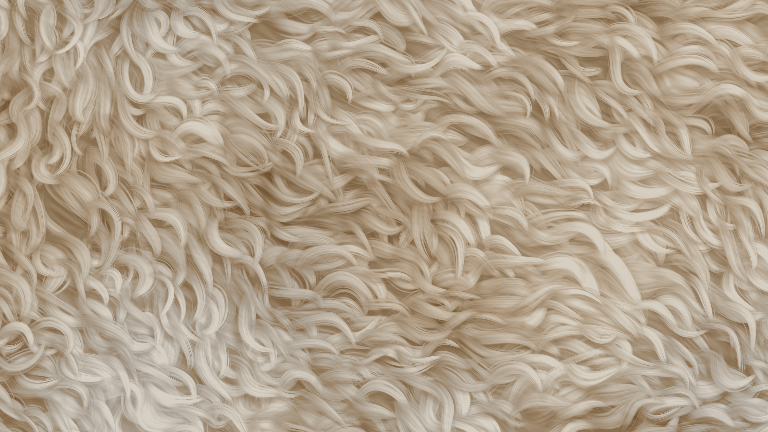
Reproduce this texture procedurally as a Shadertoy shader.

```glsl
// Curly cream fleece: layers of jittered cells each hold one broad tapered lock
// of hair bent along a circular arc. Locks carry fine strands, frayed edges and
// soft shadows; their tone is summed first and then mapped to wool colours.

const vec3 SHADOW = vec3(0.43, 0.315, 0.18);
const vec3 TAN    = vec3(0.67, 0.585, 0.48);
const vec3 CREAM  = vec3(0.84, 0.81, 0.755);
const vec3 COOL_TINT = vec3(1.035, 1.0, 0.945);

const int   LAYERS = 6;
const float CELL = 0.1;           // grid spacing, in canvas heights
const float JITTER = 0.7;
const float LOCK_LENGTH = 0.092;  // half length of a lock
const float LOCK_WIDTH = 0.033;   // half width of a lock
const float WARP = 0.034;         // waviness shared by all locks
const float STRAND_CONTRAST = 0.42;
const float SHADOW_DEPTH = 0.26;
const float PATCH_CONTRAST = 0.34;  // broad light and dark areas
const float CLUMP_CONTRAST = 0.22;  // groups of a few locks

vec3 hash3(vec2 p) {
    vec3 q = fract(p.xyx * vec3(0.1031, 0.1030, 0.0973));
    q += dot(q, q.yxz + 33.33);
    return fract((q.xxy + q.yzz) * q.zyx);
}

float noise(vec2 p) {
    vec2 i = floor(p), f = fract(p);
    f = f * f * (3.0 - 2.0 * f);
    return mix(mix(hash3(i).x, hash3(i + vec2(1, 0)).x, f.x),
               mix(hash3(i + vec2(0, 1)).x, hash3(i + vec2(1, 1)).x, f.x), f.y);
}

vec2 rotate(vec2 p, float a) {
    float c = cos(a), s = sin(a);
    return vec2(c * p.x + s * p.y, c * p.y - s * p.x);
}

// Combing direction: steep at the left, nearly level at the right.
float combAngle(vec2 p) {
    return mix(-0.95, -0.4, smoothstep(0.2, 1.0, p.x))
         + 1.7 * (noise(p * 4.0 + 7.0) - 0.5);
}

// Lays one lock over the tone gathered so far.
float addLock(float tone, vec2 p, vec2 root, vec2 id, float layer) {
    vec3 h = hash3(id + 3.7), k = hash3(id + 61.3);
    float size = mix(0.65, 1.1, h.x);
    float len = LOCK_LENGTH * size;
    float curl = mix(1.4, 0.95, smoothstep(0.3, 1.1, root.x)) * mix(0.5, 1.1, h.y);
    float radius = len / curl;
    float side = 0.6 * h.z + 0.4 * noise(root * 6.0 + 5.0) > 0.4 ? 1.0 : -1.0;

    // Coordinates along and across the arc
    vec2 q = rotate(p - root, combAngle(root) + 0.8 * (k.x - 0.5));
    q.y *= side;
    vec2 d = q + vec2(0.0, radius);
    float s = 0.5 + 0.5 * atan(d.x, d.y) * radius / len;
    if (s <= 0.01 || s >= 0.99) return tone;
    float across = length(d) - radius - 0.09 * len * sin(6.0 * s + 6.3 * k.y);

    float taper = 2.0 * sqrt(s) * pow(1.0 - s, 0.75);
    float width = LOCK_WIDTH * size * mix(1.15, 0.75, layer) * mix(0.65, 1.2, k.z);
    float v = across / (width * taper + 0.001);
    if (abs(v) > 2.0) return tone;

    // Soft shadow on the hair beneath
    float ends = smoothstep(0.0, 0.3, s) * smoothstep(1.0, 0.8, s);
    float shade = smoothstep(1.6, 0.5, abs(v + 0.35 * side)) * ends;
    tone *= 1.0 - SHADOW_DEPTH * shade;

    // Strands converge towards the tip
    vec2 seed = 37.0 * h.xy;
    float strand = 0.55 * noise(vec2(v * 3.0, s * 1.8) + seed)
                 + 0.45 * noise(vec2(v * 9.0, s * 2.5) + seed.yx);
    float edge = 1.0 - abs(v) + 1.5 * (strand - 0.5);
    float cover = smoothstep(0.0, 0.6, edge) * smoothstep(0.0, 0.3, s)
                * smoothstep(1.0, 0.85, s);

    float body = max(1.0 - v * v, 0.0) * smoothstep(0.05, 0.6, s)
               * mix(1.0, 0.75, smoothstep(0.7, 1.0, s));
    float lock = 0.42 + 0.42 * body + 0.10 * clamp(v * side, -1.0, 1.0)
               + STRAND_CONTRAST * (strand - 0.5) * smoothstep(0.1, 0.6, taper)
               + 0.2 * (k.y - 0.5);
    return mix(tone, lock, cover * 0.92);
}

void mainImage(out vec4 fragColor, in vec2 fragCoord) {
    vec2 uv = fragCoord / iResolution.y;
    vec2 p = uv + WARP * (vec2(noise(uv * 9.0), noise(uv * 9.0 + 40.0)) - 0.5);

    // Dark undercoat
    vec2 flow = rotate(p, -0.5);
    float tone = 0.2 + 0.25 * noise(flow * vec2(18.0, 110.0));

    // Locks, lower rows first so that upper ones overlap them
    for (int n = 0; n < LAYERS; n++) {
        float layer = float(n) / float(LAYERS - 1);
        vec2 shift = vec2(0.37, 0.61) * float(n);
        vec2 cell = floor(p / CELL + shift);
        for (int j = -1; j <= 1; j++)
        for (int i = -1; i <= 1; i++) {
            vec2 c = cell + vec2(i, j);
            vec2 id = c + 83.0 * float(n) + 100.0;
            vec2 root = (c + 0.5 + JITTER * (hash3(id).xy - 0.5) - shift) * CELL;
            tone = addLock(tone, p, root, id, layer);
        }
    }

    // Broad patches: a deep hollow at the left, pale and warm areas elsewhere
    vec2 hollow = rotate(uv - vec2(0.5, 0.46), -0.45) / vec2(0.5, 0.2);
    tone -= 0.2 * exp(-dot(hollow, hollow));
    tone += PATCH_CONTRAST * (noise(uv * 2.8 + 11.0) - 0.5);
    tone += CLUMP_CONTRAST * (noise(rotate(p, -0.4) * vec2(6.0, 10.0) + 31.0) - 0.5);
    tone += 0.05 * smoothstep(0.6, 0.95, uv.y) * smoothstep(1.3, 0.5, uv.x) + 0.075;
    tone += 0.07 * (noise(flow * vec2(45.0, 210.0)) - 0.5);
    tone = clamp(tone, 0.0, 1.0);

    // Wool colours, greyer along the bottom and the upper left
    vec3 color = mix(SHADOW, TAN, min(2.0 * tone, 1.0));
    color = mix(color, CREAM, max(2.0 * tone - 1.0, 0.0));
    float cool = 0.6 * smoothstep(0.5, 0.05, uv.y)
               + 0.3 * smoothstep(0.6, 1.0, uv.y) * smoothstep(1.1, 0.3, uv.x)
               + 1.0 * (noise(uv * 3.0 + 23.0) - 0.5);
    float luma = dot(color, vec3(0.3, 0.59, 0.11));
    color = mix(color, luma * COOL_TINT, clamp(cool, 0.0, 0.8) * smoothstep(0.3, 0.65, tone));
    fragColor = vec4(color, 1.0);
}
```
